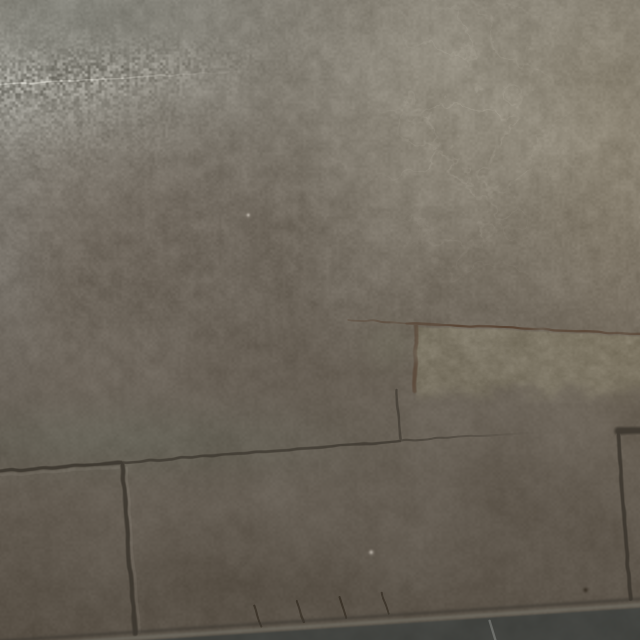
Give the GLSL for this texture, as a WebGL 2 fragment shader.

```glsl
#version 300 es
precision highp float;
// Worn stone floor slabs with soft window glare, dark joints and a slate strip below.
uniform vec2 u_resolution;
out vec4 fragColor;

float hash(vec2 p) {
  return fract(sin(dot(p, vec2(127.1, 311.7))) * 43758.5453);
}

float noise(vec2 p) {
  vec2 i = floor(p), f = fract(p);
  f = f * f * (3.0 - 2.0 * f);
  return mix(mix(hash(i), hash(i + vec2(1, 0)), f.x),
             mix(hash(i + vec2(0, 1)), hash(i + vec2(1, 1)), f.x), f.y);
}

float fbm(vec2 p) {
  float sum = 0.0, amp = 0.5;
  for (int i = 0; i < 5; i++) {
    sum += amp * noise(p);
    p = mat2(1.6, 1.2, -1.2, 1.6) * p + 7.3;
    amp *= 0.5;
  }
  return sum;
}

// Soft-edged stroke from a to b
float stroke(vec2 p, vec2 a, vec2 b, float halfWidth) {
  vec2 d = b - a;
  float t = clamp(dot(p - a, d) / dot(d, d), 0.0, 1.0);
  return 1.0 - smoothstep(halfWidth * 0.4, halfWidth * 1.6, length(p - a - d * t));
}

float blob(vec2 p, vec2 center, vec2 radius) {
  vec2 q = (p - center) / radius;
  return exp(-dot(q, q));
}

void main() {
  vec2 p = gl_FragCoord.xy / u_resolution;
  vec2 w = p + 0.003 * (vec2(noise(p * 60.0), noise(p * 60.0 + 31.0)) - 0.5);

  // Slab tone: dark at the foot, pale towards the top
  vec3 col = mix(vec3(0.365, 0.335, 0.295), vec3(0.415, 0.385, 0.345), smoothstep(0.0, 0.45, p.y));
  col = mix(col, vec3(0.51, 0.49, 0.45), smoothstep(0.38, 0.98, p.y));
  col += vec3(0.055, 0.053, 0.040) * blob(p, vec2(0.75, 0.82), vec2(0.24, 0.32));
  col += vec3(0.025, 0.018, 0.0) * blob(p, vec2(1.0, 0.75), vec2(0.15, 0.35));
  col += vec3(0.02, 0.025, 0.03) * blob(p, vec2(0.0, 0.6), vec2(0.07, 0.25));
  col -= vec3(0.018, 0.022, 0.022) * blob(p, vec2(0.25, 0.68), vec2(0.25, 0.12));
  col += vec3(-0.012, 0.004, 0.0) * blob(p, vec2(0.2, 0.31), vec2(0.3, 0.05));
  col -= 0.02 * blob(p, vec2(0.45, 0.08), vec2(0.4, 0.06));

  // Cool glare at the upper left, roughest along the worn seam
  float glare = blob(p, vec2(0.0, 0.84), vec2(0.27, 0.10));
  col += vec3(0.075, 0.085, 0.09) * glare;
  col += vec3(0.01, 0.025, 0.03) * blob(p, vec2(0.1, 1.0), vec2(0.3, 0.12));
  float frost = blob(p, vec2(0.1, 0.88 + 0.1 * (p.x - 0.1)), vec2(0.24, 0.035)) + 0.7 * glare;
  col += frost * 0.20 * (noise(p * 230.0) - 0.5);

  // Mottling, fibres and fine grain
  float upper = smoothstep(0.3, 0.65, p.y);
  col += vec3(0.075, 0.078, 0.08) * (fbm(p * 9.0) - 0.48);
  col += mix(0.04, 0.085, upper) * (fbm(p * vec2(55.0, 48.0)) - 0.48);
  col += mix(0.02, 0.035, upper) * (noise(p * 250.0) - 0.5);
  float fibre = 1.0 - smoothstep(0.0, 0.035, abs(fbm(p * 20.0 + 4.0) - 0.5));
  col += 0.035 * fibre * blob(p, vec2(0.73, 0.8), vec2(0.13, 0.25));

  // Pale patch with a ragged lower edge and rusty border
  float patchTop = 0.492 - 0.043 * (p.x - 0.65);
  float patchLow = 0.385 + 0.05 * (fbm(p * 28.0) - 0.5);
  float patchMask = smoothstep(0.647, 0.654, w.x) * smoothstep(patchLow - 0.018, patchLow + 0.018, p.y)
                  * (1.0 - smoothstep(patchTop - 0.004, patchTop, w.y));
  col += patchMask * (vec3(0.055, 0.058, 0.038) + 0.09 * (fbm(p * vec2(65.0, 90.0)) - 0.5));
  col += vec3(0.008, 0.016, 0.008) * blob(p, vec2(0.61, 0.46), vec2(0.04, 0.035));
  float rust = stroke(w, vec2(0.545, 0.501), vec2(0.635, 0.495), 0.0015) * 0.6;
  rust = max(rust, stroke(w, vec2(0.635, 0.495), vec2(1.01, 0.478), 0.0018));
  rust = max(rust, stroke(w, vec2(0.650, 0.492), vec2(0.648, 0.39), 0.0032) * 0.75);
  col = mix(col, vec3(0.34, 0.255, 0.19), rust * (0.35 + 0.6 * noise(p * 45.0)));

  // Long joint and the uprights that meet it
  float joint = stroke(w, vec2(-0.01, 0.263), vec2(0.19, 0.277), 0.0026);
  joint = max(joint, stroke(w, vec2(0.19, 0.277), vec2(0.625, 0.311), 0.0022) * 0.85);
  joint = max(joint, stroke(w, vec2(0.625, 0.311), vec2(0.86, 0.326), 0.0016)
                   * 0.65 * (1.0 - smoothstep(0.65, 0.86, p.x)));
  joint = max(joint, stroke(w, vec2(0.191, 0.275), vec2(0.211, 0.008), 0.0032));
  joint = max(joint, stroke(w, vec2(0.619, 0.39), vec2(0.626, 0.312), 0.0018) * 0.75);
  joint = max(joint, stroke(w, vec2(0.965, 0.325), vec2(0.985, 0.065), 0.0030));
  joint = max(joint, stroke(w, vec2(0.965, 0.326), vec2(1.01, 0.328), 0.0055));
  col = mix(col, vec3(0.215, 0.195, 0.165), joint * 0.8);
  col += 0.035 * stroke(w, vec2(0.197, 0.269), vec2(0.217, 0.012), 0.002);
  col += 0.03 * stroke(w, vec2(0.0, 0.257), vec2(0.185, 0.270), 0.002);

  // Thin bright seam inside the glare
  float seam = stroke(w, vec2(-0.01, 0.867), vec2(0.40, 0.890), 0.0014);
  col += 0.12 * seam * (1.0 - smoothstep(0.1, 0.42, p.x));

  // Four short scratches near the foot
  for (int i = 0; i < 4; i++) {
    float k = float(i);
    vec2 top = vec2(0.397 + 0.0665 * k, 0.053 + 0.007 * k);
    col -= 0.11 * stroke(w, top, top + vec2(0.011, -0.032), 0.0016);
  }

  // Slate strip below a pale sloping edge
  float edge = p.y - (0.004 + 0.0655 * (p.x - 0.22));
  float slate = 1.0 - smoothstep(-0.007, -0.002, edge);
  col = mix(col, vec3(0.26, 0.265, 0.25) + 0.05 * (fbm(p * 30.0) - 0.5), slate);
  col = mix(col, vec3(0.45, 0.44, 0.40), 0.6 * exp(-pow(edge / 0.0035, 2.0)));
  col = mix(col, vec3(0.23, 0.215, 0.19), 0.5 * exp(-pow((edge - 0.009) / 0.0035, 2.0)));
  col += 0.16 * stroke(p, vec2(0.765, 0.03), vec2(0.777, -0.01), 0.0018);

  // Stray specks
  col += 0.25 * blob(p, vec2(0.388, 0.664), vec2(0.0028));
  col += 0.28 * blob(p, vec2(0.580, 0.137), vec2(0.0035));
  col -= 0.13 * blob(p, vec2(0.915, 0.078), vec2(0.004));

  fragColor = vec4(clamp(col, 0.0, 1.0), 1.0);
}
```
